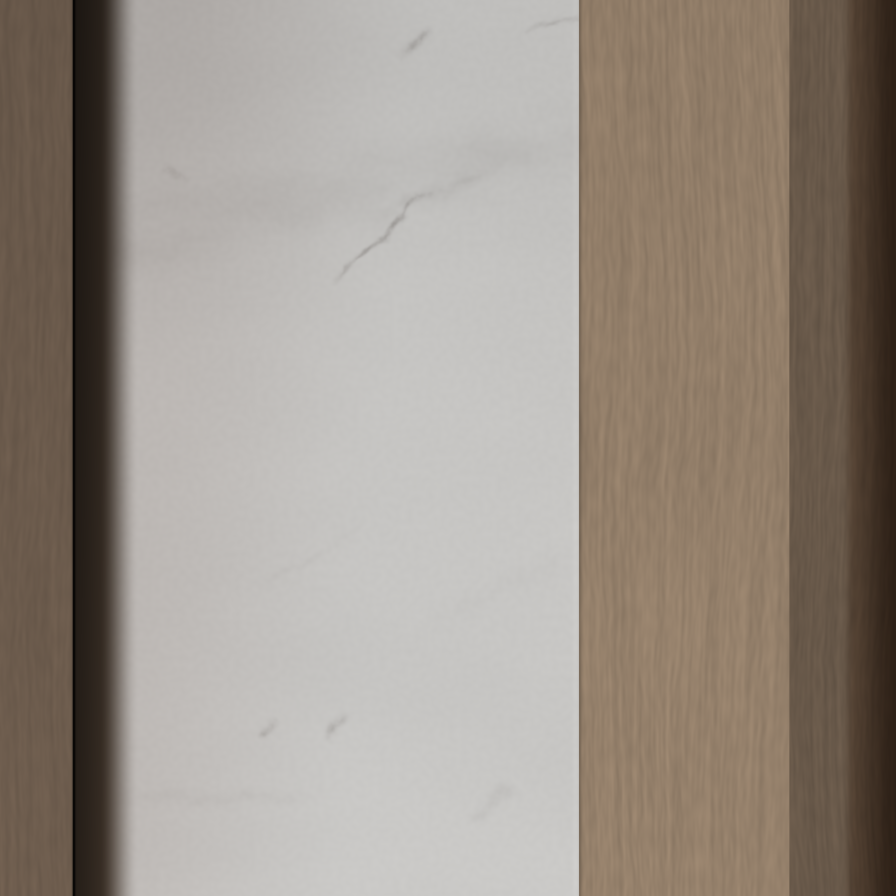
Write a WebGL 2 fragment shader that draws this texture.

```glsl
#version 300 es
precision highp float;
// A pale veined marble slab recessed between vertical oak boards.
// Columns are split by smoothed edges in x; gradient noise gives the wood
// grain and marble clouds, and broken noisy segments give the veins.
#define BOARD_END 0.0815
#define SLAB_START 0.135
#define SLAB_END 0.6462
#define OAK_END 0.881
#define REVEAL_END 0.945
#define GRAIN_AMOUNT 0.13
#define CLOUD_AMOUNT 0.016
#define VEIN_AMOUNT 0.13

uniform vec2 u_resolution;
out vec4 outColor;

const vec3 BOARD = vec3(0.420, 0.355, 0.298);
const vec3 OAK = vec3(0.578, 0.498, 0.415);
const vec3 REVEAL = vec3(0.408, 0.347, 0.288);
const vec3 DARK_OAK = vec3(0.315, 0.248, 0.192);
const vec3 DEEP_OAK = vec3(0.180, 0.130, 0.092);
const vec3 SHADOW = vec3(0.150, 0.122, 0.098);
const vec3 MARBLE_SHADE = vec3(0.735, 0.716, 0.702);
const vec3 MARBLE_LIGHT = vec3(0.778, 0.774, 0.765);

float bell(float d, float width) {
  d /= width;
  return exp(-min(d * d, 40.0));
}

vec2 hashGradient(vec2 cell) {
  vec3 q = fract(cell.xyx * vec3(0.1031, 0.1030, 0.0973));
  q += dot(q, q.yzx + 33.33);
  float angle = 6.28318 * fract((q.x + q.y) * q.z);
  return vec2(cos(angle), sin(angle));
}

float gradientNoise(vec2 p) {
  vec2 i = floor(p), f = p - i;
  vec2 u = f * f * f * (f * (f * 6.0 - 15.0) + 10.0);
  float a = dot(hashGradient(i), f);
  float b = dot(hashGradient(i + vec2(1, 0)), f - vec2(1, 0));
  float c = dot(hashGradient(i + vec2(0, 1)), f - vec2(0, 1));
  float d = dot(hashGradient(i + vec2(1, 1)), f - vec2(1, 1));
  return mix(mix(a, b, u.x), mix(c, d, u.x), u.y);
}

float fbm(vec2 p) {
  float sum = 0.0, gain = 0.6;
  for (int i = 0; i < 4; i++) {
    sum += gain * gradientNoise(p);
    p = mat2(1.6, 1.2, -1.2, 1.6) * p + 7.3;
    gain *= 0.5;
  }
  return sum;
}

// Vertical fibres: wavy growth rings broken up by short pores.
float woodGrain(vec2 p, float density) {
  float bend = 0.022 * gradientNoise(p * vec2(5.0, 1.8) + 4.0)
             + 0.003 * gradientNoise(p * vec2(22.0, 14.0));
  float x = (p.x + bend) * density;
  float rings = gradientNoise(vec2(x, p.y * 5.0));
  float fibres = gradientNoise(vec2(x * 0.45 + 9.0, p.y * 2.0));
  float pores = gradientNoise(vec2(x * 1.4, p.y * 40.0));
  return rings * 0.65 + fibres * 0.2 + pores * 0.45;
}

// Soft segment from a to b, fading towards both ends.
float vein(vec2 p, vec2 a, vec2 b, float width) {
  vec2 along = b - a;
  float t = dot(p - a, along) / dot(along, along);
  float d = length(p - a - along * clamp(t, 0.0, 1.0));
  return bell(d, width) * smoothstep(-0.15, 0.3, t) * (1.0 - smoothstep(0.7, 1.15, t));
}

vec3 marble(vec2 p) {
  float light = smoothstep(0.12, 0.45, p.x + 0.10 * (0.5 - p.y));
  vec3 color = mix(MARBLE_SHADE, MARBLE_LIGHT, light);
  color *= 1.0 - (0.075 - 0.04 * light) * smoothstep(0.5, 1.0, p.y);
  color += 0.012 * (1.0 - smoothstep(0.0, 0.3, p.y));
  float cloud = fbm(p * vec2(4.0, 7.0) + 2.0);
  vec2 q = p + 0.016 * vec2(fbm(p * 20.0), fbm(p * 20.0 + 40.0));

  // Broad rising band and its thin accents.
  float bandY = 0.730 + 0.23 * (q.x - 0.14) + 0.015 * cloud;
  float band = bell(q.y - bandY, 0.035) * (0.20 + 0.30 * fbm(p * vec2(8.0, 18.0)));
  float veins = 0.75 * vein(q, vec2(0.375, 0.690), vec2(0.480, 0.785), 0.0030);
  veins += 0.25 * vein(q, vec2(0.420, 0.755), vec2(0.560, 0.820), 0.008);
  veins += 0.75 * vein(q, vec2(0.450, 0.937), vec2(0.480, 0.969), 0.005);
  veins += 0.45 * vein(q, vec2(0.590, 0.967), vec2(0.670, 0.990), 0.003);
  veins += 0.40 * vein(q, vec2(0.180, 0.813), vec2(0.207, 0.800), 0.006);

  // Faint lower streaks and flecks.
  veins += 0.55 * vein(q, vec2(0.286, 0.178), vec2(0.308, 0.197), 0.005);
  veins += 0.60 * vein(q, vec2(0.362, 0.180), vec2(0.390, 0.199), 0.005);
  veins += 0.25 * vein(q, vec2(0.530, 0.088), vec2(0.570, 0.122), 0.008);
  veins += 0.10 * vein(q, vec2(0.290, 0.345), vec2(0.400, 0.410), 0.005);
  veins += 0.08 * vein(q, vec2(0.480, 0.300), vec2(0.646, 0.385), 0.014);
  veins += 0.12 * vein(q, vec2(0.130, 0.108), vec2(0.360, 0.112), 0.008);
  veins = band + veins * clamp(0.9 + 1.6 * fbm(p * 45.0), 0.0, 1.4);
  color += CLOUD_AMOUNT * cloud + 0.010 * gradientNoise(p * 130.0);
  return color - VEIN_AMOUNT * veins * vec3(0.95, 1.0, 1.02);
}

void main() {
  vec2 p = gl_FragCoord.xy / u_resolution;
  float aa = 0.75 / u_resolution.x;
  // Left board and the soft shadow gap beside the slab.
  vec3 color = BOARD * (1.03 - 0.07 * p.y) * (1.0 + 0.8 * GRAIN_AMOUNT * woodGrain(p, 150.0));
  vec3 gap = SHADOW * (1.12 - 0.3 * p.y) * (0.9 + 0.6 * smoothstep(BOARD_END, SLAB_START, p.x));
  gap = mix(gap, marble(p), smoothstep(SLAB_START - 0.024, SLAB_START + 0.020, p.x));
  color = mix(color, gap, smoothstep(-aa, aa, p.x - BOARD_END));
  color *= 1.0 - 0.85 * bell(p.x - BOARD_END - 0.001, 0.0017);
  // Bright slab rim, then the wide oak face.
  color += 0.018 * bell(p.x - SLAB_END + 0.004, 0.003);
  vec3 oak = OAK * (1.015 - 0.04 * p.y) * (1.0 + GRAIN_AMOUNT * woodGrain(p + 3.0, 170.0));
  oak *= 1.0 - 0.22 * bell(p.x - SLAB_END, 0.003);
  color = mix(color, oak, smoothstep(-aa, aa, p.x - SLAB_END));
  // Shaded reveal and the return fading into darkness.
  vec3 side = mix(REVEAL, DARK_OAK, smoothstep(REVEAL_END - 0.006, REVEAL_END + 0.010, p.x));
  side = mix(side, DEEP_OAK, smoothstep(REVEAL_END + 0.005, 1.0, p.x));
  side *= 1.0 + 1.1 * GRAIN_AMOUNT * woodGrain(p + 8.0, 200.0);
  color = mix(color, side, smoothstep(-aa, aa, p.x - OAK_END));
  outColor = vec4(clamp(color, 0.0, 1.0), 1.0);
}
```
